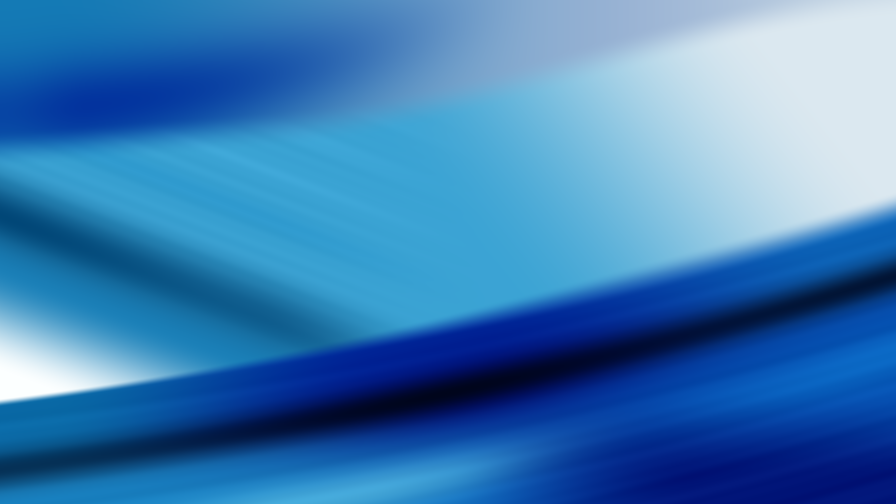
Reproduce this background procedurally as a WebGL 1 fragment shader.

```glsl
precision highp float;
// Abstract blue backdrop: a pale veil, slanted rays of light and a curved dark ribbon.
// Each layer is a soft profile across a curve or a slanted axis, blended back to front.
// Coordinates run from 0 to 1 over the canvas, with the origin at the lower left.

uniform vec2 u_resolution;

// Sky and veil
const vec3 SKY_TEAL = vec3(0.08, 0.48, 0.71);
const vec3 SKY_LILAC = vec3(0.60, 0.70, 0.83);
const vec3 SKY_PALE = vec3(0.79, 0.85, 0.90);
const vec3 SKY_SHADE = vec3(0.01, 0.20, 0.62);
const vec3 VEIL_CYAN = vec3(0.23, 0.64, 0.83);
const vec3 VEIL_PALE = vec3(0.86, 0.91, 0.94);
// Slanted rays
const vec3 RAY_DARK = vec3(0.00, 0.27, 0.46);
const vec3 RAY_MID = vec3(0.11, 0.51, 0.73);
const vec3 RAY_WHITE = vec3(0.99, 1.00, 1.00);
const float RAY_SLOPE = 0.676;
const float RAY_CENTER = 0.572;
// Ribbon and the floor beneath it
const vec3 RIBBON_TEAL = vec3(0.04, 0.42, 0.66);
const vec3 RIBBON_NAVY = vec3(0.00, 0.16, 0.61);
const vec3 RIBBON_BLUE = vec3(0.05, 0.40, 0.73);
const vec3 INDIGO = vec3(0.00, 0.02, 0.47);
const vec3 CORE_BLACK = vec3(0.00, 0.02, 0.10);
const vec3 FLOOR_CYAN = vec3(0.10, 0.52, 0.77);
const vec3 FLOOR_BLUE = vec3(0.02, 0.31, 0.69);
const vec3 FLOOR_NAVY = vec3(0.00, 0.06, 0.45);
const vec3 FLOOR_GLOW = vec3(0.34, 0.74, 0.90);
const float CORE_DEPTH = -0.135;
const float STREAK_GAIN = 0.022;

float bell(float x, float center, float width) {
  float t = (x - center) / width;
  return exp(-t * t);
}

float fall(float low, float high, float x) {
  return 1.0 - smoothstep(low, high, x);
}

// Fine brushed lines across a streak axis
float streaks(float t) {
  return 0.5 * sin(t * 67.0) + 0.3 * sin(t * 131.0 + 1.7) + 0.2 * sin(t * 241.0 + 0.6);
}

float ribbonEdge(float x) {
  return 0.201 + 0.23 * x + 0.157 * x * x;
}

float veilEdge(float x) {
  return 0.70 + 0.13 * x + 0.17 * smoothstep(0.3, 1.0, x);
}

vec3 skyColor(vec2 p) {
  vec3 color = mix(SKY_TEAL, SKY_LILAC, smoothstep(0.05, 0.75, p.x));
  color = mix(color, SKY_PALE, smoothstep(0.65, 1.05, p.x));
  float shadeLine = 0.775 + 0.1 * p.x + 0.5 * p.x * p.x;
  float shade = bell(p.y, shadeLine, 0.10) * fall(0.10, 0.62, p.x);
  return mix(color, SKY_SHADE, shade * mix(0.75, 1.0, smoothstep(0.0, 0.1, p.x)));
}

vec3 veilColor(vec2 p) {
  vec3 color = mix(VEIL_CYAN, VEIL_PALE, smoothstep(0.75, 1.28, p.x + 0.45 * p.y));
  float ray = p.y + RAY_SLOPE * p.x;
  float reach = fall(0.28, 0.56, p.x);

  // Faint crease and fine lines above the main ray
  color -= vec3(0.06, 0.05, 0.035) * bell(ray, 0.768, 0.025) * reach;
  color += STREAK_GAIN * streaks(ray) * reach;

  // Dark ray, with a brighter wedge opening beneath it
  vec3 wedge = mix(RAY_WHITE, RAY_MID, smoothstep(0.26, 0.47, ray));
  color = mix(color, wedge, fall(0.48, 0.60, ray) * reach);
  float width = ray > RAY_CENTER ? 0.072 : 0.062;
  float dark = bell(ray, RAY_CENTER, width) * mix(0.98, 0.75, smoothstep(0.0, 0.3, p.x));
  return mix(color, RAY_DARK, dark * reach);
}

vec3 ribbonColor(vec2 p, float depth) {
  // Floor: cyan at the left, blue at the right, navy in the corner
  vec3 ground = mix(FLOOR_CYAN, FLOOR_BLUE, smoothstep(0.30, 0.72, p.x));
  float glow = bell(depth, -0.295, 0.045) * fall(0.40, 0.75, p.x) * smoothstep(0.08, 0.32, p.x);
  ground = mix(ground, FLOOR_GLOW, 0.75 * glow);
  ground += vec3(0.02, 0.10, 0.08) * bell(depth, -0.29, 0.05) * smoothstep(0.65, 1.0, p.x);
  float corner = fall(0.05, 0.23, p.y) * smoothstep(0.50, 0.78, p.x);
  ground = mix(ground, FLOOR_NAVY, 0.92 * corner);

  // Ribbon body, then its indigo halo and black core
  vec3 body = mix(RIBBON_TEAL, RIBBON_NAVY, smoothstep(0.05, 0.42, p.x));
  body = mix(body, RIBBON_BLUE, smoothstep(0.52, 0.95, p.x));
  vec3 color = mix(ground, body, smoothstep(-0.19, -0.11, depth));
  color += STREAK_GAIN * streaks(depth + 0.02 * p.x) * vec3(0.5, 1.0, 1.2);
  float halo = bell(depth, CORE_DEPTH - 0.01, 0.085) * bell(p.x, 0.54, 0.24);
  color = mix(color, INDIGO, 0.92 * halo);
  float strength = 0.58 + 0.40 * bell(p.x, 0.5, 0.22) + 0.24 * smoothstep(0.6, 1.0, p.x);
  float core = bell(depth, CORE_DEPTH, 0.038) * min(strength, 0.98);
  return mix(color, CORE_BLACK, core);
}

void main() {
  vec2 p = gl_FragCoord.xy / u_resolution;
  float veil = fall(-0.035, 0.04, p.y - veilEdge(p.x));
  vec3 color = mix(skyColor(p), veilColor(p), veil);

  // The ribbon's upper edge grows softer toward the right
  float depth = p.y - ribbonEdge(p.x);
  float softness = mix(0.008, 0.032, smoothstep(0.1, 0.8, p.x));
  color = mix(color, ribbonColor(p, depth), fall(-softness, softness, depth));
  gl_FragColor = vec4(clamp(color, 0.0, 1.0), 1.0);
}
```
